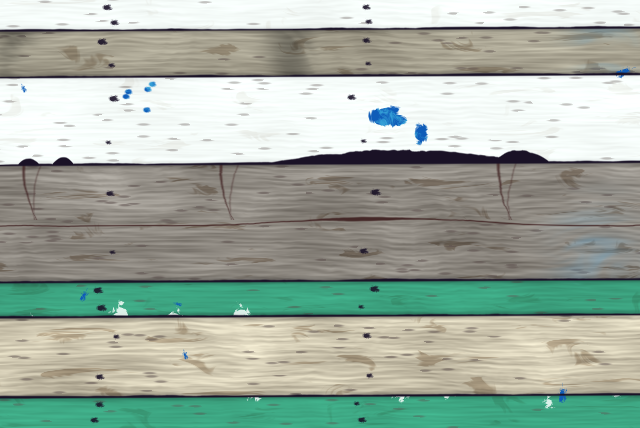
Reproduce this texture procedurally as a Shadertoy shader.

```glsl
const vec3 WHITE = vec3(0.97, 0.995, 0.985);
const vec3 GREEN = vec3(0.24, 0.65, 0.51);
const vec3 SAND = vec3(0.81, 0.78, 0.69);
const vec3 DRIFTWOOD = vec3(0.67, 0.65, 0.58);
const vec3 UMBER = vec3(0.56, 0.54, 0.51);
const vec3 SHADOW = vec3(0.10, 0.07, 0.15);
const vec3 RUST = vec3(0.24, 0.12, 0.12);
const vec3 BLUE = vec3(0.06, 0.36, 0.72);

// Boards from bottom to top, with seams between them
const float SEAMS[6] = float[](0.075, 0.262, 0.344, 0.618, 0.823, 0.932);
const vec3 PAINT[7] = vec3[](GREEN, SAND, GREEN, UMBER, WHITE, DRIFTWOOD, WHITE);
const float ROUGHNESS[7] = float[](0.10, 0.21, 0.10, 0.24, 0.045, 0.20, 0.045);

float hash(vec2 c) { return fract(sin(dot(c, vec2(127.1, 311.7))) * 43758.5); }
vec2 hash2(vec2 c) { return vec2(hash(c), hash(c + 17.3)); }
float mask(float d, float px) { return 1.0 - smoothstep(-px, px, d); }
float bell(float x, float width) { return exp(-x * x / (width * width)); }

// Cellular noise: distance to the nearest point, and its id
vec2 cellular(vec2 p) {
  vec2 best = vec2(9.0, 0.0);
  for (int i = 0; i < 9; i++) {
    vec2 cell = floor(p) + vec2(i % 3 - 1, i / 3 - 1);
    float d = length(cell + hash2(cell) - p);
    if (d < best.x) best = vec2(d, hash(cell + 5.7));
  }
  return best;
}

// Layered, warped sines, roughly -1 to 1
float waves(vec2 p) {
  float sum = 0.0, amp = 0.6;
  for (int i = 0; i < 5; i++) {
    p = mat2(0.8, 0.6, -0.6, 0.8) * p * 1.7 + 1.3;
    p += 0.6 * sin(p.yx * 1.3);
    sum += amp * sin(p.x) * sin(p.y);
    amp *= 0.65;
  }
  return sum;
}

float woodGrain(vec2 p, float seed) {
  p.y += 0.006 * waves(p * vec2(4.0, 9.0) + seed);
  float fibre = cellular(p * vec2(8.0, 150.0) + seed).x - 0.45;
  float streak = waves(p * vec2(3.0, 40.0) + seed);
  float rings = sin(480.0 * p.y + 9.0 * waves(p * vec2(1.5, 4.0) + seed));
  return 0.8 * fibre + 0.4 * streak + 0.2 * rings;
}

// Signed distance to a ragged ellipse
float blob(vec2 p, vec2 radius, float ragged) {
  float size = min(radius.x, radius.y);
  return (length(p / radius) - 1.0 + ragged * waves(p * 0.8 / size)) * size;
}

// Sparse turned blobs, at most one in each grid cell
float scatter(vec2 p, float density, float chance, vec2 radius, float seed, float px) {
  vec2 cell = floor(p * density), rnd = hash2(cell + seed);
  float a = 3.0 * rnd.x;
  p -= (cell + 0.3 + 0.4 * rnd) / density;
  p = mat2(cos(a), sin(a), -sin(a), cos(a)) * p;
  return mask(blob(p, radius * (0.5 + rnd.y), 0.6), px) * step(hash(cell + seed + 9.1), chance);
}

float bump(float x, float width, float height) {
  return height * max(0.0, 1.0 - x * x / (width * width));
}

void mainImage(out vec4 fragColor, in vec2 fragCoord) {
  float px = 1.0 / iResolution.y;
  vec2 p = fragCoord * px;

  // Current board and nearest seam
  int board = 0;
  float low = 0.0, high = 1.0, seam = 1.0;
  for (int i = 0; i < 6; i++) {
    float ripple = waves(vec2(p.x * 8.0, float(i) * 3.0));
    float edge = SEAMS[i] + 0.005 * (p.x - 0.75) + 0.0008 * ripple;
    if (p.y > edge) { board = i + 1; low = edge; }
    else high = min(high, edge);
    seam = min(seam, abs(p.y - edge) - 0.0024 - 0.001 * ripple);
  }
  bool white = board == 4 || board == 6;
  float seed = float(board) * 7.3, rough = ROUGHNESS[board];

  // Weathered wood
  float wear = waves(p * vec2(4.0, 9.0) + seed);
  float shade = rough * (woodGrain(p, seed) + 0.45 * wear);
  vec3 col = PAINT[board] * (1.0 + shade * vec3(1.0, 1.05, 1.1));
  float peel = smoothstep(0.45, 0.8, waves(p * vec2(9.0, 34.0) + seed));
  col *= 1.0 - peel * rough * vec3(0.8, 1.0, 1.2);
  vec2 fleck = cellular(p * vec2(24.0, 120.0) + seed);
  float chip = step(0.93, fleck.y) * (1.0 - smoothstep(0.15, 0.5, fleck.x));
  col = mix(col, vec3(0.36, 0.31, 0.30), chip * (0.3 + rough));
  col *= mix(white ? 0.94 : 0.78, 1.0, smoothstep(0.0, 0.012, seam));

  // Dark stains and faded blue smears
  float stain = bell(p.x - 0.68, 0.06) + bell(p.x - 0.03, 0.05);
  if (board == 5) col *= 1.0 - 0.35 * stain * smoothstep(-0.6, 0.5, wear);
  float smear = bell(length(p - vec2(1.39, 0.42)), 0.09) + bell(length(p - vec2(1.41, 0.88)), 0.07);
  if (!white) col = mix(col, vec3(0.4, 0.6, 0.72), 0.65 * smear * smoothstep(-0.3, 0.6, wear));

  // Split and curved scars in the widest board
  if (board == 3) {
    float split = 0.472 + 0.018 * bell(p.x - 0.9, 0.3) + 0.002 * waves(vec2(p.x * 7.0, 2.0));
    float t = (0.615 - p.y) / 0.13;
    for (float i = 0.0; i < 3.0; i++) {
      float x = p.x - 0.055 - 0.365 * i - 0.095 * i * i - 0.03 * t * t;
      x += 0.003 * waves(vec2(p.y * 20.0, i));
      float scar = 0.75 * mask(abs(x) - 0.003 * (1.1 - t), 1.5 * px);
      scar = max(scar, 0.4 * mask(abs(x - 0.04 + 0.045 * t) - 0.0015, 1.5 * px));
      col = mix(col, RUST, scar * step(t, 1.0));
    }
    float width = 0.0012 + 0.0035 * bell(p.x - 0.85, 0.09);
    col = mix(col, RUST, 0.9 * mask(abs(p.y - split) - width, px));
  }

  // Paint splashes
  if (board == 0 || board == 2)
    col = mix(col, WHITE, 0.85 * scatter(p, 6.0, 0.4, vec2(0.014, 0.018), 3.0, px));
  float chance = 0.05 + 0.2 * smoothstep(1.1, 1.25, p.x);
  if (board != 3) col = mix(col, BLUE, scatter(p, 8.0, chance, vec2(0.013, 0.005), 21.0, px));
  float splash = min(blob(p - vec2(0.90, 0.727), vec2(0.042, 0.023), 0.35),
    blob(p - vec2(0.984, 0.688), vec2(0.015, 0.022), 0.3));
  for (float i = 0.0; i < 5.0; i++) {
    vec2 drop = vec2(0.27, 0.74) + 0.088 * hash2(vec2(i, 4.0));
    splash = min(splash, blob(p - drop, vec2(0.008, 0.006), 0.15));
  }
  vec3 wet = mix(BLUE, vec3(0.2, 0.62, 0.84), smoothstep(-0.3, 0.7, waves(p * 45.0)));
  col = mix(col, wet, mask(splash, px));

  // Two nail columns, two nails to each board
  for (float i = 0.0; i < 4.0; i++) {
    vec2 rnd = hash2(vec2(i, seed));
    float x = 0.22 + 0.6 * floor(i / 2.0) + 0.06 * rnd.x;
    vec2 nail = vec2(x, mix(low, high, 0.25 + 0.5 * mod(i, 2.0)));
    float d = blob(p - nail, vec2(0.009, 0.006) * (0.6 + 0.6 * rnd.y), 0.35);
    col = mix(col, SHADOW, 0.9 * mask(d, px));
  }

  // Seams and broken board edge
  float gap = bump(p.x - 0.93, 0.31, 0.03) + bump(p.x - 1.225, 0.06, 0.024);
  gap += bump(abs(p.x - 0.107) - 0.04, 0.026, 0.017);
  gap *= 1.0 + 0.15 * waves(vec2(p.x * 18.0, 1.0));
  if (board == 4) seam = min(seam, p.y - low - gap);
  col = mix(col, SHADOW, mask(seam, px));
  fragColor = vec4(clamp(col, 0.0, 1.0), 1.0);
}
```
